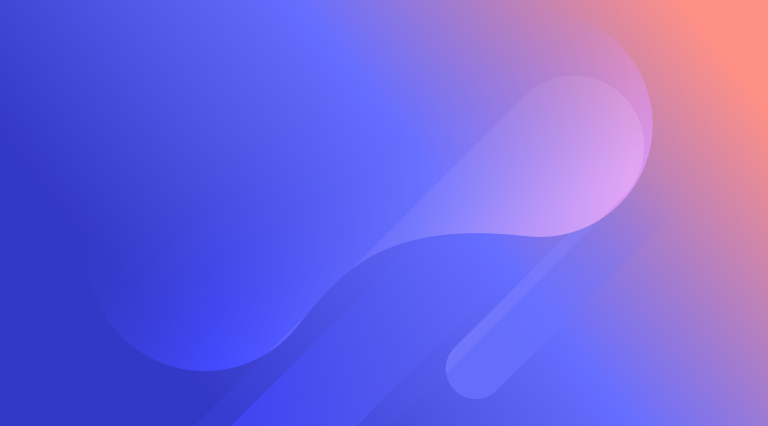
Reproduce this background procedurally as a Shadertoy shader.

```glsl
// Abstract diagonal gradient with a translucent S-shaped blob and slanted pills.
// Rounded bars are half-infinite capsules; the blob joins two round lobes with
// a strip between two cubic curves, and each layer fades along its own axis.

#define DEEP_BLUE  vec3(0.205, 0.22, 0.775)
#define PERIWINKLE vec3(0.40, 0.43, 1.0)
#define CORAL      vec3(1.0, 0.565, 0.52)
#define VIVID_BLUE vec3(0.26, 0.29, 1.0)
#define LILAC      vec3(0.86, 0.59, 0.95)
#define GRADIENT_STOPS vec3(0.43, 1.17, 1.88)
#define DIAGONAL   vec2(0.70711)
#define PILL_TOP   vec2(1.347, 0.657)
#define PILL_RADIUS 0.165

float ramp(float a, float b, float x) { return clamp((x - a) / (b - a), 0.0, 1.0); }

// Antialiased coverage of a signed distance
float cover(float d) { return clamp(0.5 - d * iResolution.y, 0.0, 1.0); }

// Capsule that starts at a and runs without end along dir
float sdRay(vec2 p, vec2 a, vec2 dir, float radius) {
    vec2 q = p - a;
    return length(q - dir * max(dot(q, dir), 0.0)) - radius;
}

vec2 cubic(vec2 a, vec2 b, vec2 c, vec2 d, float t) {
    float s = 1.0 - t;
    return s * s * s * a + 3.0 * s * s * t * b + 3.0 * s * t * t * c + t * t * t * d;
}

// Signed height above a cubic curve that advances in x, scaled by its slope
float aboveCubic(vec2 p, vec2 a, vec2 b, vec2 c, vec2 d) {
    float lo = 0.0, hi = 1.0;
    for (int i = 0; i < 14; i++) {
        float mid = 0.5 * (lo + hi);
        if (cubic(a, b, c, d, mid).x < p.x) lo = mid; else hi = mid;
    }
    float t = 0.5 * (lo + hi), s = 1.0 - t;
    vec2 tangent = s * s * (b - a) + 2.0 * s * t * (c - b) + t * t * (d - c);
    return (p.y - cubic(a, b, c, d, t).y) * tangent.x / length(tangent);
}

float blobMask(vec2 p) {
    float lowerLobe = sdRay(p, vec2(0.481, 0.406), vec2(0.0, 1.0), 0.277);
    float upperLobe = length(p - vec2(1.268, 0.708)) - 0.264;
    float floorGap = aboveCubic(p, vec2(0.634, 0.176), vec2(0.763, 0.265),
                                   vec2(0.798, 0.495), vec2(1.232, 0.446));
    float roofGap = aboveCubic(p, vec2(0.892, 0.819), vec2(1.056, 0.831),
                                  vec2(1.103, 0.972), vec2(1.268, 0.972));
    float neck = cover(max(-floorGap, roofGap));
    neck *= step(0.634, p.x) * step(p.x, 1.268);
    return max(neck, max(cover(lowerLobe), cover(upperLobe)));
}

vec3 backdrop(vec2 p) {
    float t = dot(p, vec2(0.785, 0.62));
    vec3 color = mix(DEEP_BLUE, PERIWINKLE, ramp(GRADIENT_STOPS.x, GRADIENT_STOPS.y, t));
    return mix(color, CORAL, ramp(GRADIENT_STOPS.y, GRADIENT_STOPS.z, t));
}

void mainImage(out vec4 fragColor, in vec2 fragCoord) {
    vec2 p = fragCoord / iResolution.y;
    vec3 color = backdrop(p);
    float blob = blobMask(p);
    float climb = dot(p, DIAGONAL);

    // Broad slanted bands below the blob
    float pill = cover(sdRay(p, PILL_TOP, -DIAGONAL, PILL_RADIUS));
    float core = cover(sdRay(p, PILL_TOP, -DIAGONAL, 0.104));
    vec3 bandColor = mix(VIVID_BLUE, PERIWINKLE, ramp(0.6, 1.15, p.x));
    float bandFade = 1.0 - ramp(0.45, 1.15, climb);
    float outside = 1.0 - blob;
    color = mix(color, bandColor, outside * bandFade * (0.2 * pill + 0.55 * core));

    // Small pill, with a lighter strip where it crosses the broad band
    float smallPill = cover(sdRay(p, vec2(1.117, 0.134), DIAGONAL, 0.0705));
    float smallFade = 1.0 - ramp(0.85, 1.5, climb);
    color = mix(color, vec3(0.42, 0.45, 1.0), outside * smallPill * smallFade * 0.75);
    color = mix(color, vec3(0.56, 0.54, 1.0), outside * smallPill * pill * 0.28);

    // Blob, opaque at its lower right rim and clear at its upper left
    vec3 blobColor = mix(VIVID_BLUE, vec3(0.44, 0.46, 1.0), ramp(0.5, 1.0, p.x));
    blobColor = mix(blobColor, LILAC, ramp(0.98, 1.48, p.x));
    blobColor = mix(DEEP_BLUE, blobColor, ramp(0.1, 0.5, p.x));
    float rim = dot(p, vec2(0.417, -0.909)) + 0.909;
    color = mix(color, blobColor, blob * pow(ramp(0.53, 1.0, rim), 1.3));

    // Pale pill inside the blob
    float glow = mix(0.07, 0.18, ramp(0.85, 1.4, p.x)) * ramp(0.5, 0.95, rim);
    color = mix(color, vec3(1.0, 0.9, 1.0), blob * pill * glow);

    fragColor = vec4(color, 1.0);
}
```
